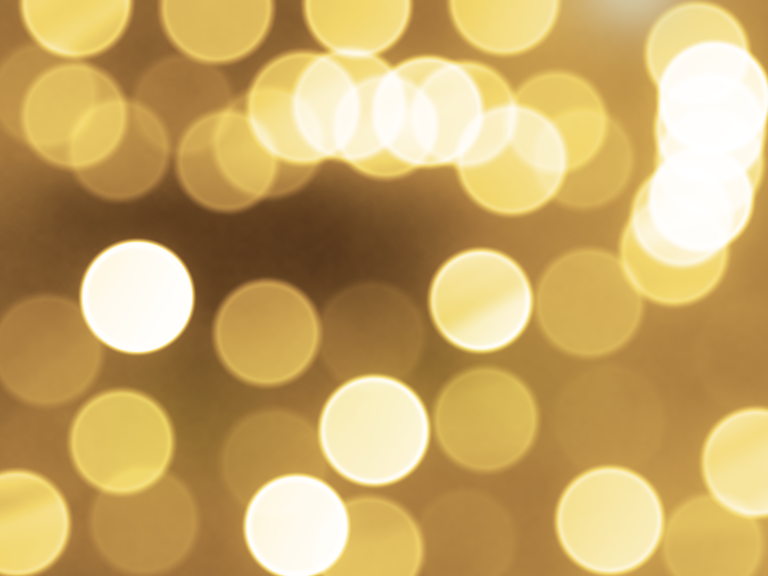
This background is drawn by a Shadertoy shader. Its source:

```glsl
// Warm golden bokeh: round out-of-focus lights over a blurred brown backdrop.
// Every light is screened into one scalar tone, so overlaps burn out smoothly;
// a colour ramp then turns tone into brown, gold, yellow, cream and white.

#define RADIUS 0.092
#define EDGE 0.007
#define RIM 0.13
#define HALO 0.13
#define BASE_TONE 0.29
#define HOLLOW_DEPTH 0.25
#define GRAIN 0.018
#define GOLDEN 0.618034

float hash(vec2 p) {
    return fract(sin(dot(p, vec2(127.1, 311.7))) * 43758.5453);
}

vec2 jitter(float id) {
    return vec2(hash(vec2(id, 1.7)), hash(vec2(id, 8.3))) - 0.5;
}

float noise(vec2 p) {
    vec2 i = floor(p), f = fract(p);
    f = f * f * (3.0 - 2.0 * f);
    return mix(mix(hash(i), hash(i + vec2(1, 0)), f.x),
               mix(hash(i + vec2(0, 1)), hash(i + vec2(1, 1)), f.x), f.y);
}

float fbm(vec2 p) {
    float sum = 0.0, amp = 0.53;
    for (int i = 0; i < 4; i++) {
        sum += amp * noise(p);
        p = p * 2.03 + 17.3;
        amp *= 0.5;
    }
    return sum;
}

float blob(vec2 p, vec2 centre, vec2 size) {
    vec2 q = (p - centre) / size;
    return exp(-dot(q, q));
}

vec3 ramp(float t) {
    vec3 c = mix(vec3(0.33, 0.21, 0.10), vec3(0.44, 0.30, 0.15), clamp(t / 0.12, 0.0, 1.0));
    c = mix(c, vec3(0.65, 0.47, 0.24), clamp((t - 0.12) / 0.18, 0.0, 1.0));
    c = mix(c, vec3(0.80, 0.63, 0.31), clamp((t - 0.30) / 0.18, 0.0, 1.0));
    c = mix(c, vec3(0.95, 0.84, 0.42), clamp((t - 0.48) / 0.20, 0.0, 1.0));
    c = mix(c, vec3(0.98, 0.93, 0.73), clamp((t - 0.68) / 0.15, 0.0, 1.0));
    c = mix(c, vec3(1.00, 0.98, 0.93), clamp((t - 0.83) / 0.09, 0.0, 1.0));
    return mix(c, vec3(1.0), clamp((t - 0.92) / 0.07, 0.0, 1.0));
}

// Screens one light into the tone: flat disc, thin bright rim, outer halo
float addLight(float tone, vec2 p, vec2 centre, float strength, float id) {
    vec2 q = p - centre;
    float r = RADIUS * (0.95 + 0.12 * hash(vec2(id, 4.1)));
    float d = length(q) - r;
    float soft = EDGE * mix(1.8, 0.8, strength);
    float inside = 1.0 - smoothstep(-soft, soft, d);
    float rim = RIM * exp(-pow((d + 0.007) / 0.005, 2.0));
    // Some lights carry soft slanted streaks
    vec2 axis = normalize(vec2(-0.35, 1.0) + 0.6 * jitter(id + 50.0));
    float streak = noise(vec2(dot(q, axis) * 24.0 + id * 7.0, id)) - 0.5;
    float shade = 1.0 + streak * 0.3 * step(0.6, hash(vec2(id, 6.6)));
    shade += 0.6 * dot(q, axis.yx);
    float glow = HALO * strength * exp(-max(d, 0.0) / 0.028) * (1.0 - inside);
    float light = strength * inside * (shade + rim) + glow;
    return 1.0 - (1.0 - tone) * (1.0 - clamp(light, 0.0, 0.97));
}

void mainImage(out vec4 fragColor, in vec2 fragCoord) {
    vec2 p = fragCoord / iResolution.y;

    // Blurred backdrop with a dark hollow left of the middle
    float tone = BASE_TONE + 0.30 * (fbm(p * 2.3 + 3.0) - 0.5);
    tone -= HOLLOW_DEPTH * blob(p, vec2(0.43, 0.56), vec2(0.40, 0.15));
    tone -= 0.10 * blob(p, vec2(0.35, 0.95), vec2(0.35, 0.12));
    tone += 0.13 * smoothstep(0.65, 1.15, p.x);
    tone = max(tone, 0.02);

    // Garland across the upper part, brightest past its middle
    for (int i = 0; i < 14; i++) {
        float id = float(i);
        vec2 centre = vec2(0.08 + 0.073 * id, 0.78) + jitter(id) * vec2(0.05, 0.12);
        float strength = 0.10 + 0.30 * fract(id * GOLDEN + 0.2)
                       + 0.38 * blob(centre, vec2(0.70, centre.y), vec2(0.19, 1.0));
        tone = addLight(tone, p, centre, strength, id);
    }
    // Dense column near the right edge
    for (int i = 0; i < 7; i++) {
        float id = float(i) + 20.0;
        vec2 centre = vec2(1.23, 0.90 - 0.058 * float(i)) + jitter(id) * vec2(0.13, 0.03);
        tone = addLight(tone, p, centre, 0.45 + 0.35 * fract(id * GOLDEN), id);
    }
    // Lights cut by the top edge
    for (int i = 0; i < 4; i++) {
        float id = float(i) + 30.0;
        vec2 centre = vec2(0.17 + 0.24 * float(i), 1.0) + jitter(id) * vec2(0.08, 0.05);
        tone = addLight(tone, p, centre, 0.45 + 0.2 * fract(id * GOLDEN), id);
    }
    // Loose scatter below, from nearly unseen to burnt out
    for (int i = 0; i < 21; i++) {
        float id = float(i) + 40.0;
        vec2 cell = vec2(i % 7, i / 7);
        vec2 centre = vec2(0.07, 0.07) + cell * vec2(0.2, 0.18) + jitter(id) * vec2(0.13, 0.11);
        float strength = 0.02 + 0.93 * pow(fract(id * GOLDEN), 1.7);
        tone = addLight(tone, p, centre, strength, id);
    }

    // Fine mottling, colour, olive cast and a pale haze at the top
    tone += GRAIN * (fbm(p * 70.0) - 0.5) * 2.0 * (1.0 - tone);
    vec3 colour = ramp(tone);
    float olive = blob(p, vec2(0.32, 0.27), vec2(0.16, 0.12))
                + blob(p, vec2(0.80, 0.34), vec2(0.20, 0.12));
    colour *= mix(vec3(1.0), vec3(0.95, 1.02, 0.86), olive * (1.0 - tone));
    float haze = 0.75 * blob(p, vec2(1.10, 1.02), vec2(0.10, 0.08));
    colour = mix(colour, vec3(0.86, 0.85, 0.76), haze * (1.0 - smoothstep(0.7, 0.9, tone)));
    fragColor = vec4(colour, 1.0);
}
```
